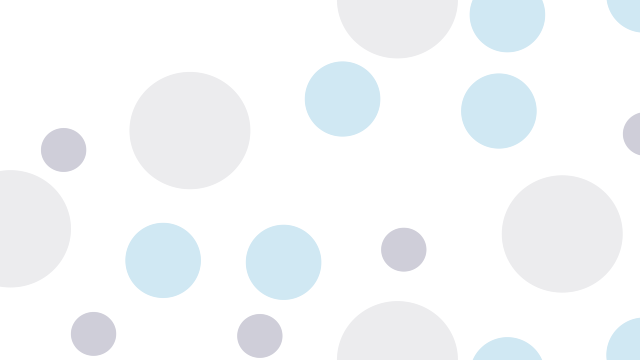
This pattern is drawn by a Shadertoy shader. Its source:

```glsl
// Scattered flat pastel discs in three sizes on a white ground.

#define DISC_COUNT   15
#define LARGE_COUNT  4
#define SMALL_COUNT  5
#define LARGE_RADII  vec2(0.168, 0.163)
#define MEDIUM_RADII vec2(0.105, 0.1045)
#define SMALL_RADII  vec2(0.063, 0.061)
#define START        vec2(0.017, 0.33)
#define PITCH        vec2(0.0731, 1.0 / 3.0)

const vec3 WHITE      = vec3(1.0);
const vec3 PALE_GREY  = vec3(0.925, 0.925, 0.933);
const vec3 PALE_BLUE  = vec3(0.814, 0.908, 0.951);
const vec3 DUSTY_LILAC = vec3(0.812, 0.808, 0.851);

// Approximate signed distance to an almost round ellipse.
float ellipseDistance(vec2 p, vec2 radii) {
    return (length(p / radii) - 1.0) * min(radii.x, radii.y);
}

// Sheared lattice site, pushed off in a golden-angle direction.
// Smaller discs wander further, so that no two discs touch.
vec2 discCentre(int rank, float radius, float aspect) {
    float site = float((rank * 4) % DISC_COUNT);
    float angle = 2.4 * float(rank) + 1.6;
    float wander = 0.11 - 0.45 * radius;
    vec2 lattice = (START + PITCH * site) * vec2(aspect, 1.0);
    return lattice + wander * vec2(cos(angle), sin(angle));
}

void mainImage(out vec4 fragColor, in vec2 fragCoord) {
    // Canvas height is one unit.
    vec2 p = fragCoord / iResolution.y;
    float aspect = iResolution.x / iResolution.y;
    float halfPixel = 0.6 / iResolution.y;
    vec3 color = WHITE;

    for (int rank = 0; rank < DISC_COUNT; rank++) {
        // Size and colour follow the rank.
        bool isLarge = rank < LARGE_COUNT;
        bool isSmall = !isLarge && rank < LARGE_COUNT + SMALL_COUNT;
        vec2 radii = isLarge ? LARGE_RADII : isSmall ? SMALL_RADII : MEDIUM_RADII;
        vec3 tint = isLarge ? PALE_GREY : isSmall ? DUSTY_LILAC : PALE_BLUE;

        // Discs wrap from the top edge to the bottom edge.
        vec2 offset = p - discCentre(rank, radii.x, aspect);
        offset.y -= floor(offset.y + 0.5);

        float dist = ellipseDistance(offset, radii);
        color = mix(color, tint, 1.0 - smoothstep(-halfPixel, halfPixel, dist));
    }

    fragColor = vec4(color, 1.0);
}
```
